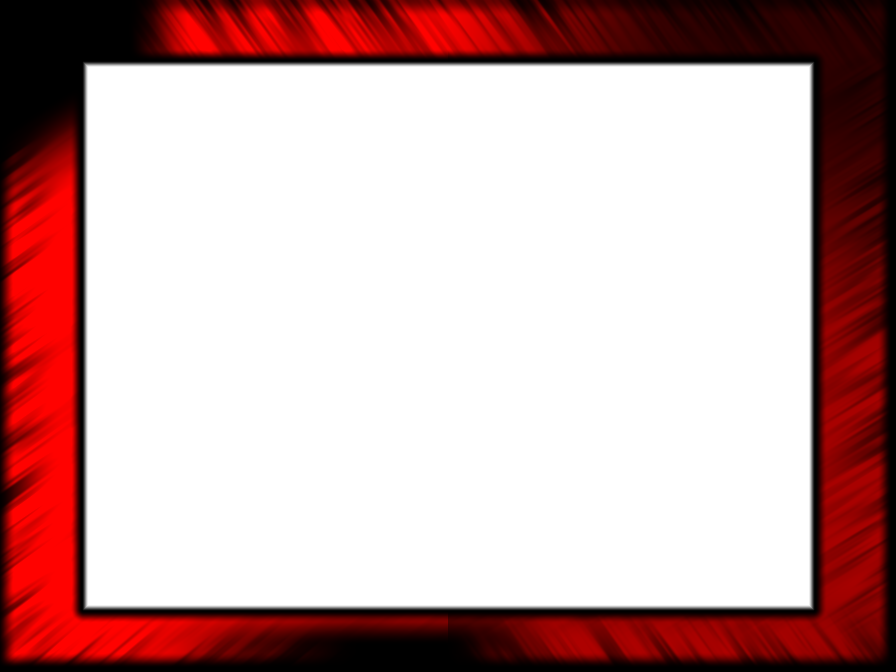
A Shadertoy shader for this background:

```glsl
// A blank white panel set in a black frame lit by brushed red light.
// Each side has its own brightness profile and slanted streaks of stretched
// value noise; a box distance gives the soft panel edge and its dark rim.

const vec2 CANVAS = vec2(4.0 / 3.0, 1.0);
const vec2 PANEL_CENTER = vec2(0.6675, 0.5);
const vec2 PANEL_HALF = vec2(0.5425, 0.4065);
const vec3 RED = vec3(1.0, 0.008, 0.0);

float hash(vec2 cell) {
    vec3 q = fract(vec3(cell.xyx) * 0.1031);
    q += dot(q, q.yzx + 33.33);
    return fract((q.x + q.y) * q.z);
}

float valueNoise(vec2 p) {
    vec2 cell = floor(p), f = fract(p);
    f = f * f * (3.0 - 2.0 * f);
    return mix(mix(hash(cell), hash(cell + vec2(1, 0)), f.x),
               mix(hash(cell + vec2(0, 1)), hash(cell + vec2(1, 1)), f.x), f.y);
}

float boxDistance(vec2 p, vec2 halfSize) {
    vec2 q = abs(p) - halfSize;
    return length(max(q, 0.0)) + min(max(q.x, q.y), 0.0);
}

// Noise stretched along a direction: broad bands plus fine bristles.
float streaks(vec2 p, float angle, float seed) {
    vec2 along = vec2(cos(angle), sin(angle));
    vec2 q = vec2(dot(p, along), dot(p, vec2(-along.y, along.x))) + seed;
    float broad = valueNoise(q * vec2(8.0, 38.0));
    float medium = valueNoise(q * vec2(9.0, 105.0) + 17.0);
    float fine = valueNoise(q * vec2(11.0, 230.0) + 41.0);
    return 0.4 * broad + 0.35 * medium + 0.25 * fine;
}

// Darken by streaks; depth sets how strongly they cut the light.
float brushed(float light, float streak, float depth) {
    return light * (1.0 - depth * (1.0 - smoothstep(0.2, 0.7, streak)));
}

float leftLight(vec2 p) {
    float light = 1.08 * (1.0 - smoothstep(0.68, 0.84, p.y - 0.6 * (p.x - 0.06)));
    float depth = mix(0.85, 0.12, smoothstep(0.0, 0.095, p.x));
    return brushed(light, streaks(p, 0.62, 3.0), depth);
}

float rightLight(vec2 p) {
    float light = mix(0.66, 0.17, smoothstep(0.42, 0.88, p.y));
    light *= mix(0.85, 1.0, smoothstep(0.03, 0.16, p.y));
    float depth = mix(0.2, 0.65, smoothstep(1.22, 1.32, p.x));
    return brushed(light, streaks(p, 0.55, 7.0), depth);
}

float topLight(vec2 p) {
    float rise = smoothstep(0.19, 0.30, p.x);
    float fall = mix(1.0, 0.17, smoothstep(0.55, 1.04, p.x));
    float depth = mix(0.4, 0.85, smoothstep(0.93, 1.0, p.y));
    return brushed(1.1 * rise * fall, streaks(p, -0.95, 11.0), depth);
}

float bottomLight(vec2 p) {
    float leftGlow = 1.05 * (1.0 - smoothstep(0.16, 0.54, p.x));
    float rightGlow = 0.68 * smoothstep(0.66, 0.84, p.x);
    rightGlow *= mix(1.0, 0.82, smoothstep(1.18, 1.3, p.x));
    float slant = p.x < 0.6 ? 0.7 : -0.95;
    float depth = mix(0.7, 0.35, smoothstep(0.0, 0.07, p.y));
    return brushed(leftGlow + rightGlow, streaks(p, slant, 19.0), depth);
}

// Blend the four sides softly where they meet at the corners.
float frameLight(vec2 p) {
    float light = mix(leftLight(p), rightLight(p), step(0.667, p.x));
    light = mix(light, topLight(p), smoothstep(0.88, 0.93, p.y));
    return mix(light, bottomLight(p), 1.0 - smoothstep(0.04, 0.11, p.y));
}

// Fade toward the canvas border, weakest along the top.
float borderFade(vec2 p) {
    float left = smoothstep(-0.004, 0.024, p.x);
    float right = smoothstep(0.006, 0.028, CANVAS.x - p.x);
    float bottom = smoothstep(0.006, 0.03, p.y);
    float top = mix(0.5, 1.0, smoothstep(0.0, 0.025, CANVAS.y - p.y));
    return left * right * bottom * top;
}

void mainImage(out vec4 fragColor, in vec2 fragCoord) {
    vec2 p = fragCoord / iResolution.xy * CANVAS;
    float panelDistance = boxDistance(p - PANEL_CENTER, PANEL_HALF);

    // Red frame with a dark rim around the panel
    float rim = smoothstep(0.003, 0.021, panelDistance);
    vec3 color = RED * min(frameLight(p) * borderFade(p) * rim, 1.0);

    // Soft-edged white panel
    float panel = 1.0 - smoothstep(-0.007, 0.003, panelDistance);
    color = mix(color, vec3(1.0), panel);
    fragColor = vec4(color, 1.0);
}
```
